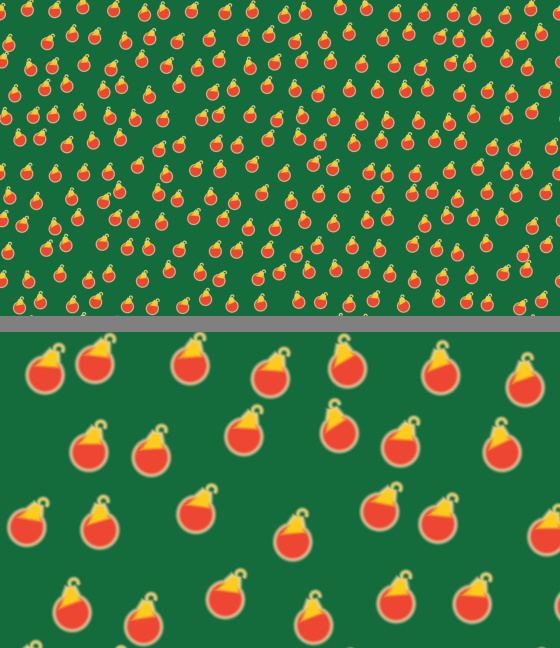
Top: the whole. Bottom: its middle third, enlarged.
Reproduce this pattern procedurally as a Shadertoy shader.

```glsl
// Small red baubles with yellow caps and hooks, scattered over a green ground.
// One bauble sits in each cell of a jittered brick grid whose hashed cell
// indices wrap, so the sheet tiles; each bauble is built from soft distances.

const vec3 GROUND  = vec3(0.080, 0.420, 0.230);
const vec3 RED     = vec3(0.930, 0.275, 0.195);
const vec3 YELLOW  = vec3(0.990, 0.800, 0.110);
const vec3 OUTLINE = vec3(0.900, 0.820, 0.640);

const float ROWS        = 12.0;   // even, so the brick offset wraps
const float COL_DENSITY = 0.9375; // columns per row height
const float JITTER      = 0.23;   // largest shift, in cells
const float TILT_MIN    = -0.30;  // radians, positive leans right
const float TILT_MAX    = 0.52;

// Bauble sizes, in units of 1/432 of the canvas height
const float UNITS       = 432.0;
const float BALL_RADIUS = 7.6;
const float RIM         = 1.25;
const float CAP_BOTTOM  = 4.0;
const float CAP_TOP     = 11.0;
const float CAP_WIDTH   = 4.7;    // half width at the bottom
const float CAP_TAPER   = 0.44;
const float HOOK_RADIUS = 2.0;
const vec2  HOOK_CENTRE = vec2(1.6, 13.2);
const float SOFTNESS    = 1.2;

// Integer hash of a cell index, three values in 0..1
vec3 hash3(vec2 cell) {
    uvec3 v = uvec3(uvec2(cell), 17u) * 1664525u + 1013904223u;
    v.x += v.y * v.z; v.y += v.z * v.x; v.z += v.x * v.y;
    v ^= v >> 16u;
    v.x += v.y * v.z; v.y += v.z * v.x; v.z += v.x * v.y;
    return vec3(v >> 8u) / 16777216.0;
}

float fill(float dist, float soft) {
    return 1.0 - smoothstep(-soft, soft, dist);
}

// Tapered cap with a slanted lower edge
float capDistance(vec2 p) {
    float side = (abs(p.x) - CAP_WIDTH + CAP_TAPER * (p.y - CAP_BOTTOM)) * 0.91;
    float base = CAP_BOTTOM + 0.3 * p.x - p.y;
    return max(side, max(base, p.y - CAP_TOP));
}

// Three quarters of a ring, open at the lower right
float hookDistance(vec2 p) {
    vec2 q = p - HOOK_CENTRE;
    if (q.x > 0.0 && q.y < 0.0)
        return min(length(q - vec2(HOOK_RADIUS, 0.0)),
                   length(q + vec2(0.0, HOOK_RADIUS)));
    return abs(length(q) - HOOK_RADIUS);
}

// Paints one bauble, with the ball centred on the origin
vec3 paintBauble(vec3 colour, vec2 p, float soft) {
    float ball = length(p) - BALL_RADIUS;
    float cap  = capDistance(p);
    float hook = hookDistance(p);
    float silhouette = min(min(ball, cap) - RIM, hook - 0.75);
    colour = mix(colour, OUTLINE, fill(silhouette, soft));
    colour = mix(colour, RED, fill(ball, soft));
    float gold = max(fill(cap, soft), 0.6 * fill(hook - 0.3, soft));
    return mix(colour, YELLOW, gold);
}

void mainImage(out vec4 fragColor, in vec2 fragCoord) {
    float aspect = iResolution.x / iResolution.y;
    vec2 cells = vec2(max(1.0, round(aspect * ROWS * COL_DENSITY)), ROWS);
    vec2 cellSize = vec2(aspect, 1.0) * UNITS / cells;
    vec2 pos = fragCoord / iResolution.xy * cells;
    float soft = max(SOFTNESS, 0.75 * UNITS / iResolution.y);

    // Visit the nearest cells, from the lower row to the upper one
    vec3 colour = GROUND;
    for (int j = -1; j <= 1; j++) {
        float row = floor(pos.y) + float(j);
        float shift = 0.5 * mod(row, 2.0);
        for (int i = -1; i <= 1; i++) {
            vec2 cell = vec2(floor(pos.x - shift) + float(i), row);
            vec3 rnd = hash3(mod(cell, cells));
            vec2 centre = cell + vec2(0.5 + shift, 0.5)
                        + JITTER * (2.0 * rnd.xy - 1.0);
            vec2 p = (pos - centre) * cellSize;

            // Turn into the frame of the leaning bauble
            float tilt = mix(TILT_MIN, TILT_MAX, rnd.z);
            float c = cos(tilt), s = sin(tilt);
            p = vec2(c * p.x - s * p.y, s * p.x + c * p.y);
            colour = paintBauble(colour, p, soft);
        }
    }
    fragColor = vec4(colour, 1.0);
}
```
